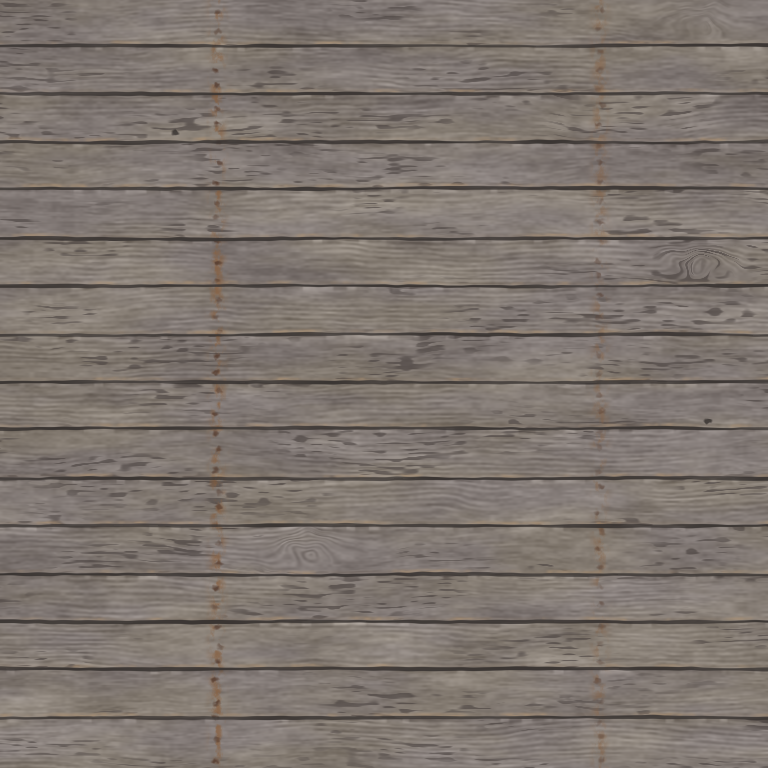
A WebGL 1 fragment shader for this texture:

```glsl
precision highp float;
uniform vec2 u_resolution;

float hash(vec2 p) {
  vec3 q = fract(p.xyx * vec3(0.1031, 0.1030, 0.0973));
  q += dot(q, q.yzx + 33.33);
  return fract((q.x + q.y) * q.z);
}

float noise(vec2 p) {
  vec2 i = floor(p), f = fract(p);
  f = f * f * (3.0 - 2.0 * f);
  return mix(mix(hash(i), hash(i + vec2(1.0, 0.0)), f.x),
             mix(hash(i + vec2(0.0, 1.0)), hash(i + 1.0), f.x), f.y);
}

float fbm(vec2 p) {
  float sum = 0.0, amp = 0.533;
  for (int i = 0; i < 4; i++) {
    sum += amp * noise(p);
    p = p * 2.03 + 17.7;
    amp *= 0.5;
  }
  return sum;
}

// Height across the grain, bent into flat rings around a few knots
float grainHeight(vec2 uv, float row) {
  float v = uv.y * 16.0 + 0.4 * (fbm(uv * vec2(5.0, 12.0) + row * 17.3) - 0.5);
  for (int i = 0; i < 3; i++) {
    float k = float(i);
    float knotRow = floor(4.5 + 5.5 * k);
    float knotX = k < 0.5 ? 0.405 : 0.91;
    vec2 q = vec2((uv.x - knotX) * 8.0, uv.y * 16.0 - knotRow - 0.5);
    q += 0.25 * (vec2(noise(uv * 45.0), noise(uv * 45.0 + 30.0)) - 0.5);
    float near = 0.8 * exp(-5.0 * dot(q, q)) * step(abs(row - knotRow), 0.5);
    v = mix(v, knotRow + 1.4 * length(q), near);
  }
  return v;
}

void main() {
  vec2 uv = gl_FragCoord.xy / u_resolution;
  float px = 16.0 / u_resolution.y;

  // Sixteen planks with nearly straight seams
  float y = uv.y * 16.0 - 0.05;
  float seam = clamp(floor(y + 0.5), 1.0, 15.0);
  float d = y - seam - 0.035 * (noise(vec2(uv.x * 7.0, seam * 7.3)) - 0.5)
          - 0.02 * (noise(vec2(uv.x * 60.0, seam * 5.7)) - 0.5)
          - 0.05 * (hash(vec2(seam, 4.0)) - 0.5);
  float row = d < 0.0 ? seam - 1.0 : seam;
  vec2 offset = vec2(row * 13.7, row * 5.1);

  // Weathered wood: broad stains, fibres, growth lines and speckle
  float v = grainHeight(uv, row);
  float stain = fbm(uv * vec2(9.0, 34.0) + offset) - 0.5;
  float fibre = noise(vec2(uv.x * 12.0, v * 11.0) + offset) - 0.5;
  float fine = noise(vec2(uv.x * 60.0, v * 22.0) + offset) - 0.5;
  float speck = noise(uv * vec2(170.0, 300.0)) - 0.5;
  float lined = smoothstep(0.4, 0.75, noise(uv * vec2(6.0, 24.0) + offset + 40.0));
  float tone = 0.15 * stain + 0.04 * fibre + 0.075 * fine + 0.035 * speck
             + 0.03 * lined * sin(v * 58.0)
             + 0.02 * (hash(vec2(row, 9.0)) - 0.5);
  float warmth = fbm(uv * vec2(7.0, 24.0) + offset + 80.0);
  vec3 color = mix(vec3(0.505, 0.472, 0.46), vec3(0.53, 0.495, 0.457),
                   smoothstep(0.25, 0.75, warmth)) + tone;

  // Thin dark splits along the grain
  float split = smoothstep(0.64, 0.86, noise(vec2(uv.x * 48.0, v * 22.0) + offset + 60.0))
              * smoothstep(0.45, 0.75, noise(uv * vec2(9.0, 34.0) + offset + 20.0));
  color = mix(color, vec3(0.3, 0.27, 0.26), 0.65 * split);

  // Two rusty nail columns and two small holes
  for (int i = 0; i < 2; i++) {
    float k = float(i);
    float dx = uv.x - 0.283 - 0.498 * k;
    float strength = 1.0 - 0.35 * k;
    float halo = exp(-dx * dx / 0.00009)
               * smoothstep(0.4, 0.8, fbm(uv * vec2(130.0, 95.0) + k * 9.0));
    color = mix(color, vec3(0.53, 0.38, 0.26), 0.8 * strength * halo);

    float cell = floor(uv.y * 40.0);
    vec2 jitter = vec2(hash(vec2(cell, k)), hash(vec2(cell, k + 5.0))) - 0.5;
    vec2 nail = vec2(dx - 0.006 * jitter.x, (fract(uv.y * 40.0) - 0.5 - 0.4 * jitter.y) / 40.0);
    nail += 0.004 * (vec2(noise(uv * 260.0), noise(uv * 260.0 + 50.0)) - 0.5);
    float head = 1.0 - smoothstep(0.001, 0.005, length(nail * vec2(0.8, 1.0)));
    float faded = 0.4 + 0.6 * hash(vec2(cell, k + 11.0));
    color = mix(color, vec3(0.33, 0.23, 0.18), 0.85 * strength * faded * head);

    vec2 hole = uv - vec2(0.228, 0.827) - k * vec2(0.694, -0.375);
    hole += 0.003 * (noise(uv * 250.0) - 0.5);
    float pit = 1.0 - smoothstep(0.002, 0.005, length(hole * vec2(0.7, 1.0)));
    color = mix(color, vec3(0.22, 0.2, 0.19), 0.85 * pit);
  }

  // Broken tan lip above each seam, pale chips and shade below it
  float wear = smoothstep(0.42, 0.75, fbm(vec2(uv.x * 30.0, seam * 11.0)))
             * (0.3 + 0.7 * noise(vec2(uv.x * 140.0, y * 30.0)));
  float lip = smoothstep(0.01, 0.05, d) * (1.0 - smoothstep(0.06, 0.13, d));
  color = mix(color, vec3(0.66, 0.56, 0.45), lip * (0.1 + 0.7 * wear));
  float under = smoothstep(-0.16, -0.03, d) * step(d, 0.0);
  float chip = smoothstep(0.55, 0.85, noise(vec2(uv.x * 70.0, seam * 3.0)));
  color += under * (0.09 * chip - 0.06 * noise(vec2(uv.x * 25.0, seam * 8.0)));

  // Thin soft gap, uneven in width and depth
  float halfWidth = 0.018 + 0.024 * noise(vec2(uv.x * 20.0, seam * 19.0));
  float gap = 1.0 - smoothstep(halfWidth - 0.6 * px, halfWidth + 0.8 * px, abs(d));
  float depth = 0.72 + 0.28 * noise(vec2(uv.x * 14.0, seam * 23.0));
  color = mix(color, vec3(0.225, 0.205, 0.195), depth * gap);

  gl_FragColor = vec4(color, 1.0);
}
```
